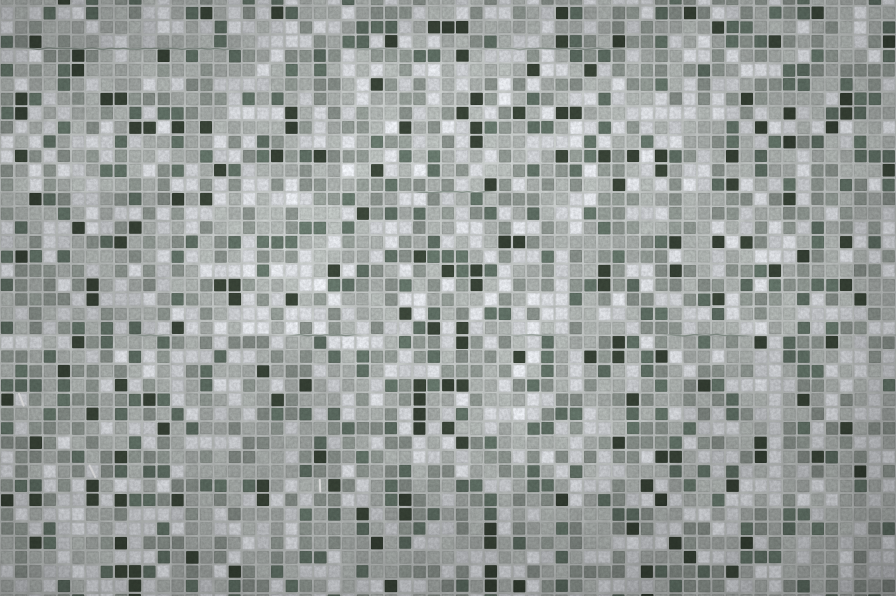
This texture is drawn by a WebGL 2 fragment shader. Its source:

```glsl
#version 300 es
precision highp float;

uniform vec2 u_resolution;
out vec4 outColor;

const vec2 GRID = vec2(63.0, 41.6);       // tiles across and down
const vec2 GRID_SHIFT = vec2(0.0, 0.8);
const vec2 PANEL = vec2(12.0, 10.0);      // tiles per mounted sheet
const vec2 PANEL_SHIFT = vec2(0.0, 9.0);

const vec3 GROUT = vec3(0.71, 0.725, 0.72);
const vec3 PALE = vec3(0.79, 0.80, 0.815);
const vec3 SILVER = vec3(0.635, 0.655, 0.645);
const vec3 SAGE = vec3(0.515, 0.545, 0.525);
const vec3 MOSS = vec3(0.355, 0.415, 0.375);
const vec3 FOREST = vec3(0.205, 0.245, 0.20);

vec2 hash2(vec2 p, float seed) {
  vec3 q = fract(vec3(p.xyx + seed) * vec3(0.1031, 0.1030, 0.0973));
  q += dot(q, q.yzx + 33.33);
  return fract((q.xx + q.yz) * q.zy);
}

float gradientDot(vec2 corner, vec2 offset) {
  float angle = 6.2832 * hash2(corner, 7.0).x;
  return dot(vec2(cos(angle), sin(angle)), offset);
}

// Gradient noise, roughly -0.7 to 0.7
float gradientNoise(vec2 p) {
  vec2 i = floor(p), f = p - i;
  vec2 u = f * f * f * (f * (f * 6.0 - 15.0) + 10.0);
  vec2 e = vec2(1.0, 0.0);
  float low = mix(gradientDot(i, f), gradientDot(i + e, f - e), u.x);
  float high = mix(gradientDot(i + e.yx, f - e.yx), gradientDot(i + 1.0, f - 1.0), u.x);
  return mix(low, high, u.y);
}

float fractal(vec2 p) {
  float sum = 0.0, gain = 0.6;
  for (int i = 0; i < 3; i++) {
    sum += gain * gradientNoise(p);
    p = p * 2.03 + 11.7;
    gain *= 0.5;
  }
  return sum;
}

float roundedBox(vec2 p, vec2 halfSize, float radius) {
  vec2 q = abs(p) - halfSize + radius;
  return length(max(q, 0.0)) + min(max(q.x, q.y), 0.0) - radius;
}

float segment(vec2 p, vec2 a, vec2 b) {
  vec2 pa = p - a, ba = b - a;
  return length(pa - ba * clamp(dot(pa, ba) / dot(ba, ba), 0.0, 1.0));
}

float coverage(float dist, float pixel) {
  return clamp(0.5 - dist / pixel, 0.0, 1.0);
}

// Weighted random pick from the glaze palette
vec3 glaze(float pick, float shade) {
  vec3 color = PALE;
  color = mix(color, SILVER, step(0.27, pick));
  color = mix(color, SAGE, step(0.61, pick));
  color = mix(color, MOSS, step(0.82, pick));
  color = mix(color, FOREST, step(0.93, pick));
  return color * (1.0 + 0.13 * (shade - 0.5));
}

// Tile face: mottling, slightly darker rim and uneven size and placement
vec3 drawTile(vec3 base, vec2 p, vec2 cell, float pixel) {
  vec2 shift = (hash2(cell, 23.0) - 0.5) * 0.045;
  vec2 halfSize = 0.44 - 0.02 * hash2(cell, 41.0);
  vec2 pick = hash2(cell, 3.0);
  float dist = roundedBox(p - cell - 0.5 - shift, halfSize, 0.07);
  vec3 face = glaze(pick.x, pick.y);
  face *= 1.0 + 0.16 * fractal(p * 4.5 + pick * 9.0);
  face *= 1.0 - 0.07 * smoothstep(-0.12, 0.0, dist);
  return mix(base, face, coverage(dist, pixel));
}

// Broken hairline running along the sheet joints
vec3 drawCrack(vec3 base, vec2 p, float pixel) {
  float joint = (p.y - PANEL_SHIFT.y) / PANEL.y;
  float row = floor(joint + 0.5);
  float dist = abs((joint - row) * PANEL.y + 0.12 * gradientNoise(p * vec2(1.3, 0.2)));
  float present = smoothstep(0.12, 0.3, gradientNoise(vec2(p.x * 0.11, row * 3.7 + 0.5)));
  return mix(base, MOSS, 0.6 * present * coverage(dist - 0.05, pixel));
}

// Rare short scratches, some pale and some dark
vec3 drawScratch(vec3 base, vec2 p, vec2 cell, float pixel) {
  vec2 chance = hash2(cell, 67.0);
  float lean = (chance.y - 0.5) * 0.4;
  float dist = segment(p - cell - 0.5, vec2(-lean, -0.4), vec2(lean, 0.4)) - 0.07;
  vec3 mark = mix(vec3(0.88), FOREST * 0.5, step(0.75, chance.y));
  return mix(base, mark, step(0.9975, chance.x) * coverage(dist, pixel));
}

// Soft light, brightest above the middle, with broad stains
float lighting(vec2 uv) {
  vec2 d = uv - vec2(0.48, 0.58);
  return 1.07 - 0.55 * dot(d, d) + 0.08 * fractal(uv * vec2(4.5, 3.0));
}

void main() {
  vec2 uv = gl_FragCoord.xy / u_resolution;
  vec2 p = uv * GRID + GRID_SHIFT;
  vec2 cell = floor(p);
  float pixel = GRID.y / u_resolution.y;

  vec3 color = GROUT * (1.0 + 0.12 * fractal(p * 1.5));
  color = drawTile(color, p, cell, pixel);
  color = drawCrack(color, p, pixel);
  color = drawScratch(color, p, cell, pixel);

  vec2 panel = floor((cell - PANEL_SHIFT) / PANEL);
  float panelTone = 1.0 + 0.07 * (hash2(panel, 91.0).x - 0.5);
  outColor = vec4(color * panelTone * lighting(uv), 1.0);
}
```
